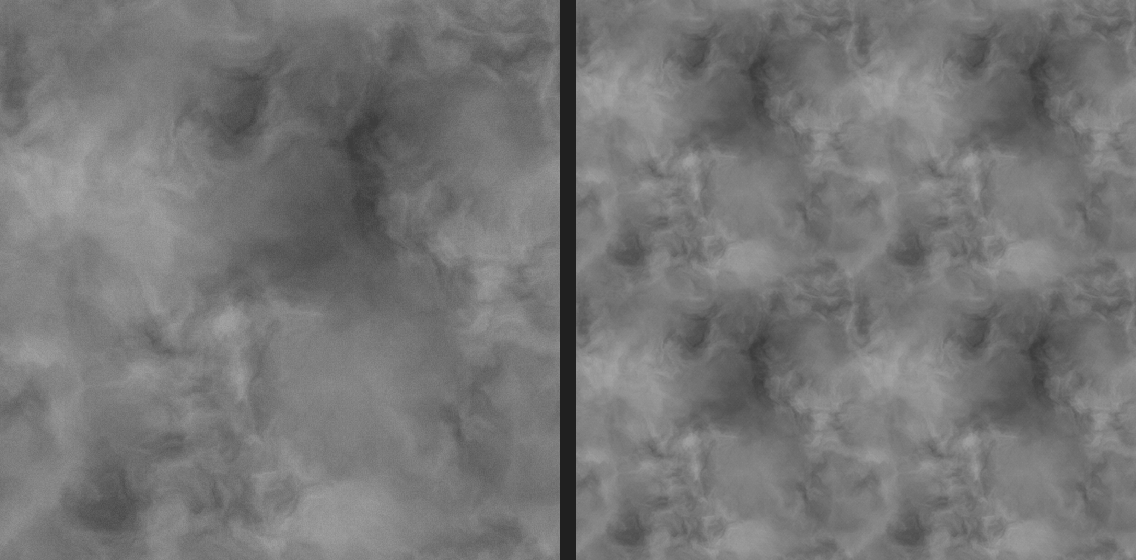
Left: one tile. Right: repeated 2 by 2.
Write a three.js fragment shader that draws this texture.

```glsl
// Soft grey smoke: broad light and dark masses under tufted, domain-warped
// gradient noise, finished with a fine film grain.
// Every layer wraps at whole periods, so the square tiles.
varying vec2 vUv;

const float TAU = 6.2831853;

float hash(vec2 p) {
  return fract(sin(dot(p, vec2(127.1, 311.7))) * 43758.5453);
}

// Random unit gradient on a lattice that repeats after "period" cells
vec2 gradient(vec2 cell, float period, float seed) {
  float angle = TAU * hash(mod(cell, period) + seed);
  return vec2(cos(angle), sin(angle));
}

float gradientNoise(vec2 p, float period, float seed) {
  vec2 i = floor(p);
  vec2 f = p - i;
  vec2 w = f * f * f * (f * (f * 6.0 - 15.0) + 10.0);
  vec2 e = vec2(1.0, 0.0);
  float a = dot(gradient(i, period, seed), f);
  float b = dot(gradient(i + e.xy, period, seed), f - e.xy);
  float c = dot(gradient(i + e.yx, period, seed), f - e.yx);
  float d = dot(gradient(i + e.xx, period, seed), f - e.xx);
  return mix(mix(a, b, w.x), mix(c, d, w.x), w.y);
}

// Sum of octaves, each with twice the whole number of repeats
float fbm(vec2 uv, float period, float seed) {
  float sum = 0.0;
  float amplitude = 1.0;
  for (int octave = 0; octave < 6; octave++) {
    sum += amplitude * gradientNoise(uv * period, period, seed);
    period *= 2.0;
    amplitude *= 0.55;
    seed += 17.3;
  }
  return sum;
}

// Wrapping bell-shaped mass around a centre
float mass(vec2 uv, vec2 centre, float tightness) {
  vec2 c = cos(TAU * (uv - centre));
  return exp(tightness * (c.x + c.y - 2.0));
}

void main() {
  // Two-step warp: large drifts, then small curls
  vec2 drift = vec2(fbm(vUv, 4.0, 3.1), fbm(vUv, 4.0, 41.7));
  vec2 smoke = vUv + 0.06 * drift;
  vec2 curl = vec2(fbm(smoke, 11.0, 71.9), fbm(smoke, 11.0, 97.3));
  vec2 wisp = smoke + 0.018 * curl;

  // Broad light and dark masses
  float grey = 0.462;
  grey -= 0.15 * mass(wisp, vec2(0.66, 0.70), 1.6);
  grey -= 0.09 * mass(wisp, vec2(0.58, 0.56), 3.0);
  grey += 0.13 * mass(wisp, vec2(0.15, 0.63), 1.3);
  grey += 0.10 * mass(wisp, vec2(0.60, 0.10), 2.0);

  // Clouds, and finer tufts that come and go in patches
  grey += 0.115 * fbm(wisp, 4.0, 11.3);
  float patches = smoothstep(-0.35, 0.3, gradientNoise(vUv * 4.0, 4.0, 59.0));
  grey += 0.14 * patches * fbm(wisp, 13.0, 23.9);

  // Film grain, hashed twice to break up any weave
  vec2 grainCell = floor(vUv * 512.0);
  float first = hash(grainCell.yx + 61.3);
  float second = hash(grainCell + 91.7 * first);
  grey += 0.029 * (first + second - 1.0);

  gl_FragColor = vec4(vec3(clamp(grey, 0.24, 0.68)), 1.0);
}
```
